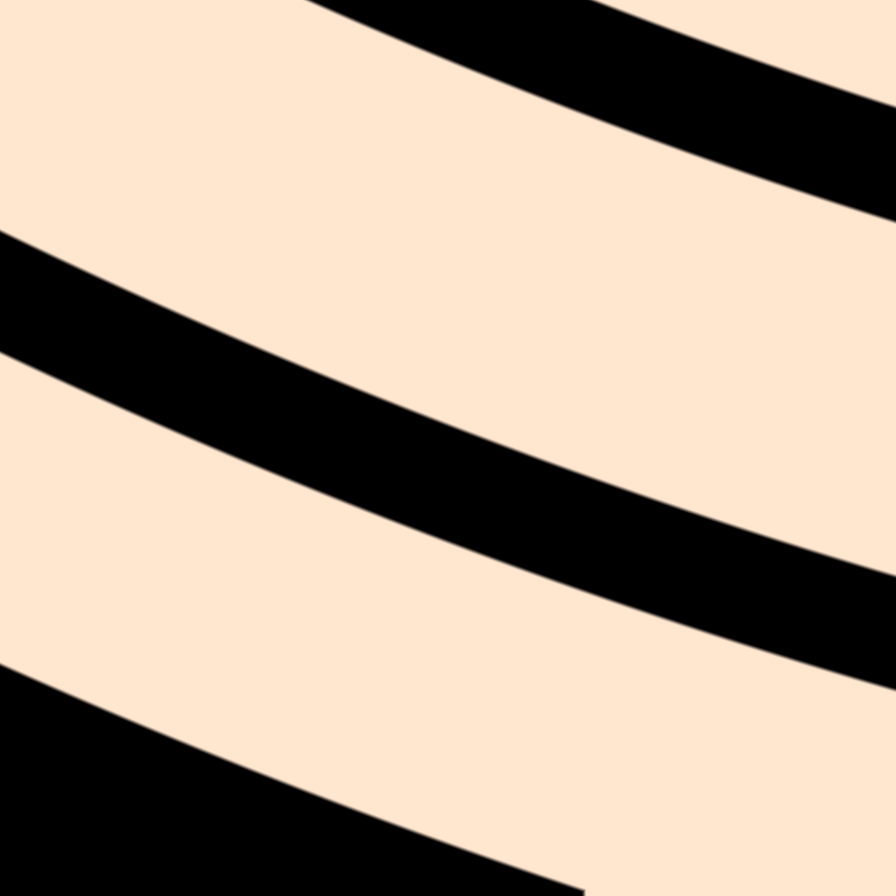
Reproduce this pattern procedurally as a three.js fragment shader.

```glsl
// Broad black arcs sweeping down across a cream ground, with a solid dark corner.
// The arcs are evenly spaced rings about a far centre beyond the upper right;
// the corner is everything past an outer radius, ended by an upright edge.

varying vec2 vUv;

const vec3 CREAM = vec3(1.0, 0.902, 0.81);
const vec3 BLACK = vec3(0.0);

const vec2 CENTRE = vec2(2.834, 6.603);  // shared centre of all arcs
const float RING_RADIUS = 6.571;         // mid-line of the central arc
const float RING_PITCH = 0.5004;         // spacing from arc to arc
const float RING_WIDTH = 0.1224;
const float CORNER_RADIUS = 6.9484;      // inner limit of the dark corner
const float CORNER_END = 0.652;          // right limit of the dark corner
const float SOFTNESS = 0.003;            // half width of the edge blend

// Signed distance to evenly spaced rings, negative inside.
float ringDistance(float radius) {
  float offset = mod(radius - RING_RADIUS + 0.5 * RING_PITCH, RING_PITCH);
  return abs(offset - 0.5 * RING_PITCH) - 0.5 * RING_WIDTH;
}

// Signed distance to the corner: outside a circle and left of its end.
float cornerDistance(vec2 p, float radius) {
  return max(CORNER_RADIUS - radius, p.x - CORNER_END);
}

void main() {
  float radius = distance(vUv, CENTRE);
  float shape = min(ringDistance(radius), cornerDistance(vUv, radius));
  float ground = smoothstep(-SOFTNESS, SOFTNESS, shape);
  gl_FragColor = vec4(mix(BLACK, CREAM, ground), 1.0);
}
```
